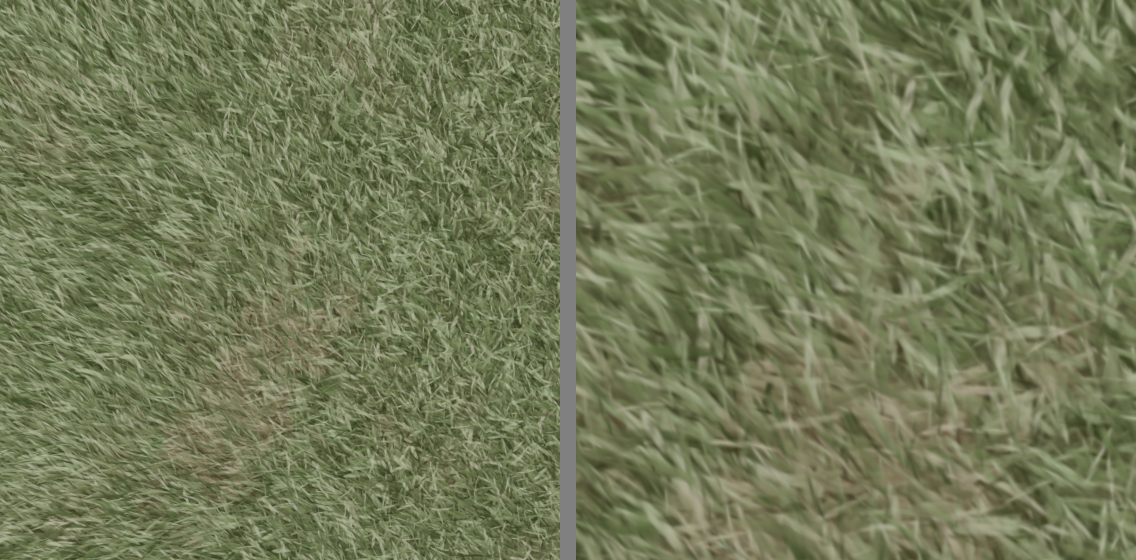
Left, the full canvas; right, a detail of the centre.
Write a WebGL 1 fragment shader that draws this texture.

```glsl
precision highp float;
// Worn meadow grass: layers of fine, soft, broken blades over dry soil.

uniform vec2 u_resolution;

const int LAYERS = 20;
const float CELL = 0.033;          // grid spacing, one blade per cell
const float BLADE_WIDTH = 0.0029;  // half width at the middle
const float SOFTNESS = 0.0018;     // edge blur
const float OPACITY = 0.85;
const float TONE_SPREAD = 0.95;    // brightness range between blades
const float DEPTH_SHADE = 0.35;    // darkening of the lower layers
const vec3 SHADOW = vec3(0.20, 0.22, 0.12);
const vec3 GRASS = vec3(0.46, 0.497, 0.345);
const vec3 SUNLIT = vec3(0.70, 0.71, 0.62);
const vec3 GREEN_SHIFT = vec3(-0.03, 0.01, -0.035);
const vec3 STRAW_SHIFT = vec3(0.07, -0.015, 0.02);
const vec2 BARE_START = vec2(0.36, 0.18);
const vec2 BARE_END = vec2(0.53, 0.42);

vec4 hash4(vec3 cell) {
  vec4 h = fract(cell.xyzx * vec4(0.1031, 0.1030, 0.0973, 0.1099));
  h += dot(h, h.wzxy + 33.33);
  return fract((h.xxyz + h.yzzw) * h.zywx);
}

// Smooth irregular patches from warped sines, about -1 to 1.
float patches(vec2 p) {
  p += 0.35 * sin(p.yx * 1.7 + vec2(0.4, 2.1));
  float broad = sin(p.x + 1.3 * p.y) + sin(1.6 * p.x - p.y + 2.0);
  float small = sin(3.1 * p.x + 2.3 * p.y + 1.0) * sin(2.7 * p.y - 1.9 * p.x);
  return 0.35 * broad + 0.4 * small;
}

float segmentDistance(vec2 p, vec2 a, vec2 b) {
  vec2 ab = b - a;
  return length(p - a - ab * clamp(dot(p - a, ab) / dot(ab, ab), 0.0, 1.0));
}

vec3 grassColour(float tone) {
  tone = clamp(tone, 0.0, 1.0);
  return tone < 0.5 ? mix(SHADOW, GRASS, tone * 2.0)
                    : mix(GRASS, SUNLIT, tone * 2.0 - 1.0);
}

// Leaning direction of the sward, in radians.
float leanAngle(vec2 p) {
  float lean = mix(-0.5, -0.95, smoothstep(0.1, 0.9, p.x));
  lean += 0.45 * smoothstep(0.45, 0.0, p.y) * (1.0 - 0.6 * p.x);
  lean -= 0.25 * smoothstep(0.6, 1.0, p.y);
  return lean + 0.3 * patches(p * 7.0 + 3.0);
}

// Returns coverage in x, position across in y and along in z.
vec3 blade(vec2 d, float angle, float halfLength, float halfWidth, float bend) {
  float c = cos(angle);
  float s = sin(angle);
  float along = (c * d.x + s * d.y) / halfLength;
  float across = c * d.y - s * d.x + bend * (along * along - 0.4);
  float taper = max(1.0 - along * along, 0.0);
  float width = halfWidth * sqrt(taper);
  float blur = max(SOFTNESS, 0.6 / u_resolution.y);
  float cover = 1.0 - smoothstep(width - blur, width + blur, abs(across));
  return vec3(cover * smoothstep(0.0, 0.65, taper), across / halfWidth, along);
}

void main() {
  vec2 p = gl_FragCoord.xy / u_resolution.y;

  // Slowly varying properties of the lawn
  float lean = leanAngle(p);
  float tangle = smoothstep(0.15, 0.85, p.x);
  float shade = 0.06 * patches(p * 11.0) + 0.09 * patches(p * 31.0 + 5.0);
  float bareDistance = segmentDistance(p, BARE_START, BARE_END);
  float bare = smoothstep(0.16, 0.0, bareDistance + 0.09 * patches(p * 29.0));
  float dry = max(0.75 * bare, 0.4 * smoothstep(0.1, 0.9, patches(p * 8.0 + 8.0)));

  // Soil and thatch under the blades
  float thatch = 0.27 + 0.2 * patches(p * 170.0) + 0.2 * dry;
  vec3 colour = grassColour(thatch) + STRAW_SHIFT * dry;

  // Blades, from the lowest layer to the top
  for (int i = 0; i < LAYERS; i++) {
    float layer = float(i);
    float depth = (layer + 1.0) / float(LAYERS);
    vec2 grid = p / CELL + vec2(0.37, 0.71) * layer;
    vec2 home = floor(grid);
    for (int y = -1; y <= 1; y++) {
      for (int x = -1; x <= 1; x++) {
        vec2 cell = home + vec2(float(x), float(y));
        vec4 place = hash4(vec3(cell + 17.0, layer * 7.0 + 3.0));
        vec4 look = hash4(vec3(cell + 91.0, layer * 5.0 + 41.0));
        vec2 d = (grid - cell - place.xy) * CELL;

        float swing = (place.z + look.w - 1.0) * mix(0.8, 1.7, tangle);
        float halfLength = CELL * mix(0.5, 0.98, place.w) * mix(1.0, 0.75, tangle);
        float halfWidth = BLADE_WIDTH * mix(0.45, 1.25, look.y * look.y);
        float bend = (look.z - 0.5) * 0.2 * halfLength;
        vec3 b = blade(d, lean + swing, halfLength, halfWidth, bend);

        float tone = 0.58 + TONE_SPREAD * (look.x - 0.5);
        tone += DEPTH_SHADE * (depth - 0.76) + shade;
        tone += 0.06 * clamp(b.y, -1.0, 1.0) - 0.08 * b.z;
        float straw = dry * (1.0 - 0.5 * depth) * 1.5 * place.z + 0.3 * step(0.88, look.z);
        vec3 tint = mix(GREEN_SHIFT * look.w, STRAW_SHIFT, min(straw, 1.0));

        // Breaks along the blade where others cross it
        float broken = 0.78 + 0.22 * sin(b.z * 7.0 + place.w * 40.0 + 1.5 * b.y);
        float thinning = 1.0 - 0.25 * bare * depth;
        float cover = b.x * OPACITY * broken * thinning;
        colour = mix(colour, grassColour(tone) + tint, cover);
      }
    }
  }
  gl_FragColor = vec4(colour, 1.0);
}
```
